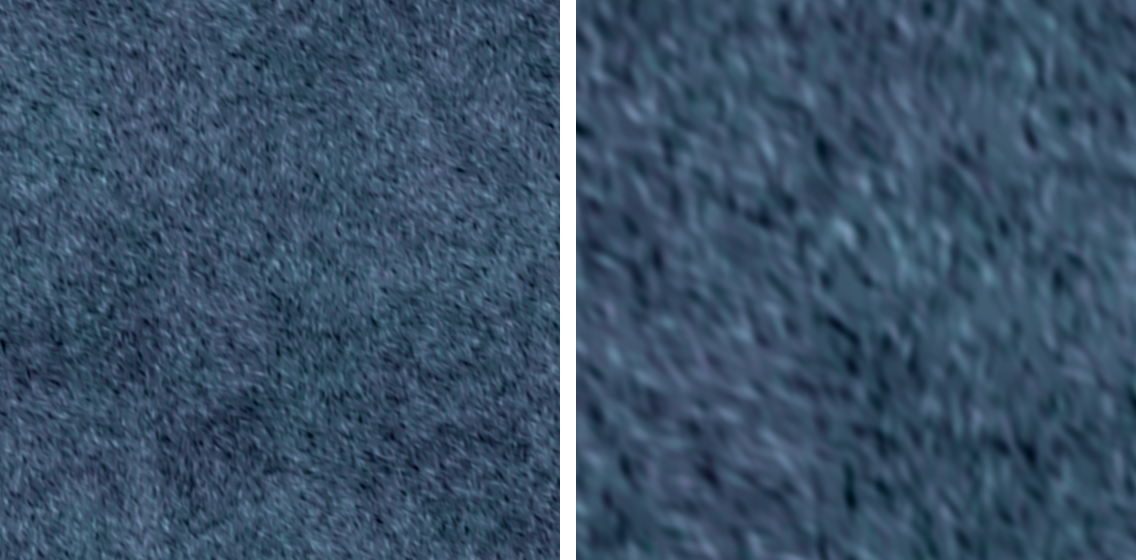
Left, the full canvas; right, a detail of the centre.
A Shadertoy shader for this texture:

```glsl
// Blue brushed felt: short soft fibres leaning down to the right.
// Signed, elongated grains are scattered over a jittered grid and summed,
// then slow noise adds mottling and a drift between teal and violet.

const vec3  FELT_BLUE    = vec3(0.213, 0.301, 0.388);  // mean colour
const vec3  LIGHT_STEP   = vec3(0.059, 0.066, 0.071);  // one deviation of lightness
const vec3  TINT_STEP    = vec3(0.012, -0.005, 0.003); // violet (+) to teal (-)
const float FIBRE_LENGTH = 0.0062;  // Gaussian-like radius along the fibre
const float FIBRE_WIDTH  = 0.0026;  // and across it
const float FIBRE_ANGLE  = -0.97;   // radians from the x axis
const float ANGLE_JITTER = 0.60;    // per fibre
const float ANGLE_DRIFT  = 0.30;    // per region
const float CELL         = 0.0155;  // grid cell, wider than a fibre's reach
const int   PER_CELL     = 5;
const float FIBRE_GAIN   = 0.88;
const float PATCH_GAIN   = 0.65;    // broad light and dark areas
const float CLUMP_GAIN   = 0.75;    // small tufts

// Integer hash giving three values in 0..1
vec3 hash3(ivec3 cell) {
    uvec3 v = uvec3(cell + 4096) * 1664525u + 1013904223u;
    v.x += v.y * v.z; v.y += v.z * v.x; v.z += v.x * v.y;
    v ^= v >> 16u;
    v.x += v.y * v.z; v.y += v.z * v.x; v.z += v.x * v.y;
    return vec3(v >> 8u) / 16777216.0;
}

// Smooth value noise in -1..1
float valueNoise(vec2 p, int seed) {
    ivec2 i = ivec2(floor(p));
    vec2 f = fract(p);
    f = f * f * (3.0 - 2.0 * f);
    float a = hash3(ivec3(i, seed)).x;
    float b = hash3(ivec3(i + ivec2(1, 0), seed)).x;
    float c = hash3(ivec3(i + ivec2(0, 1), seed)).x;
    float d = hash3(ivec3(i + ivec2(1, 1), seed)).x;
    return 2.0 * mix(mix(a, b, f.x), mix(c, d, f.x), f.y) - 1.0;
}

// Sum of scattered fibres: x is lightness, y is tint, both of unit deviation
vec2 fibres(vec2 p, float angle) {
    ivec2 home = ivec2(floor(p / CELL));
    vec2 sum = vec2(0.0);
    for (int y = -1; y <= 1; y++)
    for (int x = -1; x <= 1; x++)
    for (int n = 0; n < PER_CELL; n++) {
        ivec2 cell = home + ivec2(x, y);
        vec3 place = hash3(ivec3(cell, n));
        vec3 look = hash3(ivec3(cell, n + 100));
        float turn = angle + ANGLE_JITTER * (2.0 * place.z - 1.0);
        vec2 along = vec2(cos(turn), sin(turn));
        vec2 d = p - (vec2(cell) + place.xy) * CELL;
        vec2 q = vec2(dot(d, along) / FIBRE_LENGTH,
                      dot(d, vec2(-along.y, along.x)) / FIBRE_WIDTH);
        // Compact stand-in for a Gaussian
        float k = max(0.0, 1.0 - dot(q, q) / 6.0);
        sum += (2.0 * look.xy - 1.0) * k * k * k;
    }
    float density = float(PER_CELL) / (CELL * CELL);
    return sum / sqrt(density * 3.14159 * FIBRE_LENGTH * FIBRE_WIDTH / 3.0);
}

void mainImage(out vec4 fragColor, in vec2 fragCoord) {
    vec2 p = fragCoord / iResolution.y;

    // Fibre layer, its lean drifting slowly across the cloth
    float angle = FIBRE_ANGLE + ANGLE_DRIFT * valueNoise(p * 7.0, 201);
    vec2 fibre = fibres(p, angle);

    // Mottling
    float patches = valueNoise(p * 6.0 + 3.7, 202);
    float clumps = valueNoise(mat2(0.8, -0.6, 0.6, 0.8) * p * 30.0, 203);
    float light = FIBRE_GAIN * fibre.x + PATCH_GAIN * patches + CLUMP_GAIN * clumps;
    float tint = 0.7 * fibre.y + 1.2 * valueNoise(p * 11.0 + 8.3, 204);

    // Colour
    vec3 colour = FELT_BLUE + LIGHT_STEP * light + TINT_STEP * tint;
    fragColor = vec4(clamp(colour, 0.0, 1.0), 1.0);
}
```
